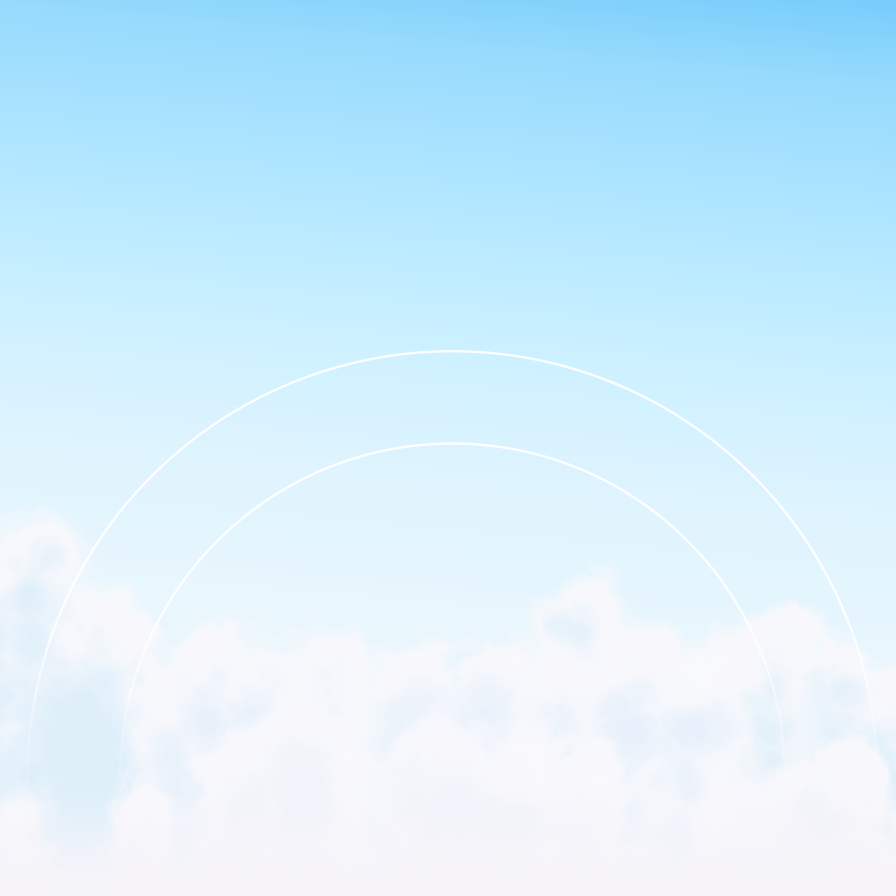
Give the GLSL for this background, as a Shadertoy shader.

```glsl
// Pale blue sky above a bank of soft clouds, with two thin white concentric arcs.
// The clouds are three layers of merged round-topped columns, their edges made
// billowy by gradient noise; the sky is a chain of blended colour stops.

const vec3 SKY_ZENITH = vec3(0.46, 0.80, 0.99);
const vec3 SKY_HIGH   = vec3(0.59, 0.855, 0.99);
const vec3 SKY_MIDDLE = vec3(0.71, 0.91, 1.00);
const vec3 SKY_LOW    = vec3(0.81, 0.945, 1.00);
const vec3 SKY_PALE   = vec3(0.88, 0.957, 0.995);
const vec3 SKY_BASE   = vec3(0.915, 0.965, 0.99);
const float SKY_TILT  = 0.09;

const vec3 CLOUD_LIT    = vec3(0.975, 0.975, 0.988);
const vec3 BACK_SHADOW  = vec3(0.87, 0.935, 0.98);
const vec3 MID_SHADOW   = vec3(0.91, 0.945, 0.985);
const vec3 FRONT_SHADOW = vec3(0.945, 0.952, 0.98);
const vec3 HAZE         = vec3(0.965, 0.957, 0.977);
const vec2 LIGHT_STEP   = vec2(0.012, 0.045);
const float PUFF_BLEND  = 0.022;
const float BILLOW_SIZE = 0.085;

const vec2 ARC_CENTER     = vec2(0.505, 0.134);
const float OUTER_RADIUS  = 0.474;
const float INNER_RADIUS  = 0.371;
const float ARC_HALF_WIDTH = 0.0013;

// Puffs of each layer: centre x, centre y, radius
const int PUFFS = 9;
const vec3 BACK[PUFFS] = vec3[PUFFS](
    vec3(0.00, 0.355, 0.050), vec3(0.046, 0.382, 0.050), vec3(0.10, 0.26, 0.085),
    vec3(0.62, 0.292, 0.032), vec3(0.66, 0.322, 0.036), vec3(0.82, 0.245, 0.052),
    vec3(0.875, 0.288, 0.038), vec3(0.935, 0.260, 0.035), vec3(1.00, 0.22, 0.045));
const vec3 MID[PUFFS] = vec3[PUFFS](
    vec3(0.21, 0.22, 0.045), vec3(0.24, 0.266, 0.045), vec3(0.30, 0.235, 0.050),
    vec3(0.375, 0.245, 0.052), vec3(0.46, 0.23, 0.056), vec3(0.555, 0.235, 0.055),
    vec3(0.64, 0.232, 0.052), vec3(0.71, 0.255, 0.048), vec3(0.775, 0.22, 0.050));
const vec3 FRONT[PUFFS] = vec3[PUFFS](
    vec3(0.02, 0.085, 0.030), vec3(0.16, 0.095, 0.038), vec3(0.28, 0.125, 0.062),
    vec3(0.345, 0.16, 0.065), vec3(0.495, 0.135, 0.066), vec3(0.585, 0.13, 0.056),
    vec3(0.66, 0.14, 0.042), vec3(0.84, 0.07, 0.068), vec3(0.93, 0.11, 0.062));

vec2 gradientAt(vec2 cell) {
    uvec2 q = uvec2(ivec2(cell) + 4096) * uvec2(1597334673u, 3812015801u);
    uint h = (q.x ^ q.y) * 1597334673u;
    h ^= h >> 15;
    float angle = float(h & 65535u) / 65536.0 * 6.28318;
    return vec2(cos(angle), sin(angle));
}

float gradientNoise(vec2 p) {
    vec2 i = floor(p), f = fract(p);
    vec2 u = f * f * f * (f * (f * 6.0 - 15.0) + 10.0);
    vec2 e = vec2(1.0, 0.0);
    float low  = mix(dot(gradientAt(i), f), dot(gradientAt(i + e), f - e), u.x);
    float high = mix(dot(gradientAt(i + e.yx), f - e.yx),
                     dot(gradientAt(i + 1.0), f - 1.0), u.x);
    return mix(low, high, u.y);
}

// Rounded lumps with creased valleys
float billow(vec2 p) {
    float sum = 0.0, amplitude = 0.5;
    for (int i = 0; i < 5; i++) {
        sum += amplitude * abs(gradientNoise(p));
        p = mat2(1.6, 1.2, -1.2, 1.6) * p + 7.3;
        amplitude *= 0.52;
    }
    return sum;
}

float smoothMin(float a, float b, float k) {
    float h = max(k - abs(a - b), 0.0) / k;
    return min(a, b) - 0.25 * h * h * k;
}

// Signed distance to round-topped columns that reach down to the ground
float puffDistance(vec2 p, vec3 puffs[PUFFS]) {
    float d = 1.0;
    for (int i = 0; i < PUFFS; i++) {
        vec2 q = p - puffs[i].xy;
        d = smoothMin(d, length(vec2(q.x, max(q.y, 0.0))) - puffs[i].z, PUFF_BLEND);
    }
    return d;
}

vec3 addClouds(vec3 base, vec2 p, vec3 puffs[PUFFS], vec3 shadow, float seed) {
    float lumps = billow(p * 11.0 + seed) - 0.2;
    float softness = 0.010 + 0.014 * smoothstep(-0.3, 0.4, gradientNoise(p * 6.0 + seed));
    float d = puffDistance(p, puffs) - BILLOW_SIZE * lumps;
    float towardLight = puffDistance(p + LIGHT_STEP, puffs) - 1.6 * BILLOW_SIZE * lumps;
    float shade = smoothstep(0.015, -0.06, towardLight + 0.035 * gradientNoise(p * 8.0 - seed));
    vec3 cloud = mix(CLOUD_LIT, shadow, shade);
    return mix(base, cloud, 0.95 * smoothstep(softness, -softness, d));
}

vec3 skyColor(vec2 p) {
    float h = p.y + SKY_TILT * (p.x - 0.5);
    vec3 c = mix(SKY_BASE, SKY_PALE, smoothstep(0.28, 0.45, h));
    c = mix(c, SKY_LOW, clamp((h - 0.45) / 0.15, 0.0, 1.0));
    c = mix(c, SKY_MIDDLE, clamp((h - 0.60) / 0.16, 0.0, 1.0));
    c = mix(c, SKY_HIGH, clamp((h - 0.76) / 0.19, 0.0, 1.0));
    return mix(c, SKY_ZENITH, clamp((h - 0.95) / 0.10, 0.0, 1.0));
}

void mainImage(out vec4 fragColor, in vec2 fragCoord) {
    float pixel = 1.0 / min(iResolution.x, iResolution.y);
    vec2 p = (fragCoord - 0.5 * iResolution.xy) * pixel + 0.5;

    // Sky and clouds, back to front
    vec3 color = skyColor(p);
    color = addClouds(color, p, BACK, BACK_SHADOW, 3.1);
    color = addClouds(color, p, MID, MID_SHADOW, 17.4);
    color = addClouds(color, p, FRONT, FRONT_SHADOW, 31.7);
    color = mix(color, HAZE, smoothstep(0.13, 0.0, p.y));

    // Arcs, fading out toward the ground
    float r = length(p - ARC_CENTER);
    float arc = min(abs(r - OUTER_RADIUS), abs(r - INNER_RADIUS));
    float line = clamp((ARC_HALF_WIDTH - arc) / pixel + 0.5, 0.0, 1.0);
    color = mix(color, vec3(1.0), 0.95 * line * smoothstep(0.09, 0.36, p.y));

    fragColor = vec4(color, 1.0);
}
```
